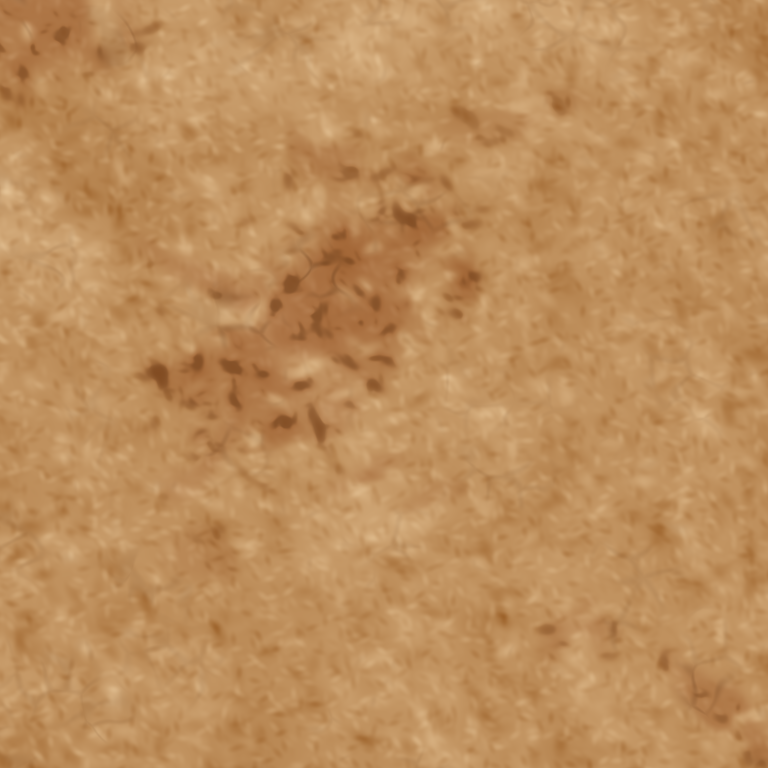
This texture is drawn by a WebGL 2 fragment shader. Its source:

```glsl
#version 300 es
precision highp float;

uniform vec2 u_resolution;
out vec4 fragColor;

#define BASE_TAN vec3(0.753, 0.570, 0.370)
#define TONE_STEP vec3(0.036, 0.048, 0.053)
#define RUST vec3(0.648, 0.412, 0.228)
#define UMBER vec3(0.400, 0.235, 0.105)
#define GRAIN_TILT -0.55
#define GRAIN_SPREAD 2.4
#define FINE_SCALE 72.0
#define COARSE_SCALE 34.0
#define CREASE_SCALE 21.0
#define SPOT_COUNT 9
#define SPOT_SEED 17.0

vec3 hash3(vec2 cell) {
    vec3 h = fract(cell.xyx * vec3(0.1031, 0.1030, 0.0973));
    h += dot(h, h.yxz + 33.33);
    return fract((h.xxy + h.yzz) * h.zyx);
}

vec2 rotate(vec2 v, float angle) {
    float c = cos(angle), s = sin(angle);
    return vec2(c * v.x + s * v.y, c * v.y - s * v.x);
}

// Cellular noise: soft, elongated light and dark flecks, one per cell
float flecks(vec2 p) {
    vec2 cell = floor(p);
    float sum = 0.0;
    for (int y = -1; y <= 1; y++)
    for (int x = -1; x <= 1; x++) {
        vec2 id = cell + vec2(x, y);
        vec3 h = hash3(id);
        float angle = GRAIN_TILT + (fract(h.z * 37.0) - 0.5) * GRAIN_SPREAD;
        vec2 d = rotate(p - id - h.xy, angle) * vec2(1.0, 1.9);
        float k = max(0.0, 1.0 - dot(d, d));
        sum += (h.z * 2.0 - 1.0) * k * k * k;
    }
    return sum;
}

// Gap between the two nearest cell points; zero on the cell borders
float borderGap(vec2 p) {
    vec2 cell = floor(p);
    float near = 9.0, next = 9.0;
    for (int y = -1; y <= 1; y++)
    for (int x = -1; x <= 1; x++) {
        vec2 id = cell + vec2(x, y);
        float d = length(p - id - hash3(id).xy);
        next = min(next, max(near, d));
        near = min(near, d);
    }
    return next - near;
}

// Soft patch: full at the centre, gone past its radii
float patchMask(vec2 p, vec2 centre, vec2 radii, float angle, float ragged) {
    float d = length(rotate(p - centre, angle) / radii) + ragged;
    return 1.0 - smoothstep(0.35, 1.2, d);
}

// Tapering streak between two points
float streakMask(vec2 p, vec2 a, vec2 b, float width) {
    vec2 ab = b - a;
    float t = clamp(dot(p - a, ab) / dot(ab, ab), 0.0, 1.0);
    float d = length(p - a - ab * t);
    return (1.0 - smoothstep(0.0, width, d)) * (1.0 - 0.6 * t);
}

void main() {
    vec2 p = gl_FragCoord.xy / min(u_resolution.x, u_resolution.y);

    // Noise layers, from broad clouds to fine grain
    float cloud = flecks(p * 5.0 + 11.3);
    float mottle = flecks(p * 14.0 + 47.1);
    float coarse = flecks(p * COARSE_SCALE + 83.7);
    float fine = flecks(p * FINE_SCALE + 151.9);
    vec2 warp = vec2(flecks(p * 17.0 + 203.0), flecks(p * 17.0 + 307.0));
    vec2 q = p + 0.022 * warp;
    float ragged = 0.55 * mottle + 0.35 * coarse + 0.3 * cloud;

    // Main stain with two tails
    float stain = patchMask(q, vec2(0.41, 0.585), vec2(0.205, 0.132), 0.75, ragged);
    stain = max(stain, 0.75 * streakMask(q, vec2(0.33, 0.48), vec2(0.23, 0.36), 0.035));
    stain = max(stain, 0.75 * streakMask(q, vec2(0.32, 0.61), vec2(0.19, 0.68), 0.03));
    stain = max(stain, 0.8 * patchMask(q, vec2(0.06, 0.99), vec2(0.13, 0.09), 0.2, ragged));

    // Small scattered spots
    for (int i = 0; i < SPOT_COUNT; i++) {
        vec3 place = hash3(vec2(float(i) * 3.0 + 1.0, SPOT_SEED));
        vec3 look = hash3(vec2(float(i) * 5.0 + 2.0, SPOT_SEED + 40.0));
        vec2 radii = vec2(0.045 + 0.06 * look.x, 0.022 + 0.022 * look.y);
        float spot = patchMask(q, place.xy, radii, (place.z - 0.5) * 1.8, 1.3 * ragged);
        stain = max(stain, spot * (0.25 + 0.4 * look.z));
    }

    // Broken creases, strongest inside the stains
    float gap = borderGap(q * CREASE_SCALE + 61.0);
    float broken = smoothstep(-0.05, 0.5, flecks(p * 9.0 + 401.0) + 0.4 * coarse);
    float crease = (1.0 - smoothstep(0.0, 0.26, gap)) * broken;
    float pits = smoothstep(0.2, 0.75, -coarse - 0.5 * fine - 0.3 * mottle);

    // Colour
    float tone = 1.5 * cloud + 1.2 * mottle + 1.65 * coarse + 1.25 * fine;
    vec3 colour = BASE_TAN + TONE_STEP * tone * (1.0 - 0.25 * stain);
    colour = mix(colour, RUST + 0.5 * TONE_STEP * tone, 0.88 * stain);
    colour = mix(colour, UMBER, crease * (0.1 + 0.24 * stain));
    colour = mix(colour, UMBER, pits * stain * 0.45);
    fragColor = vec4(clamp(colour, 0.0, 1.0), 1.0);
}
```
